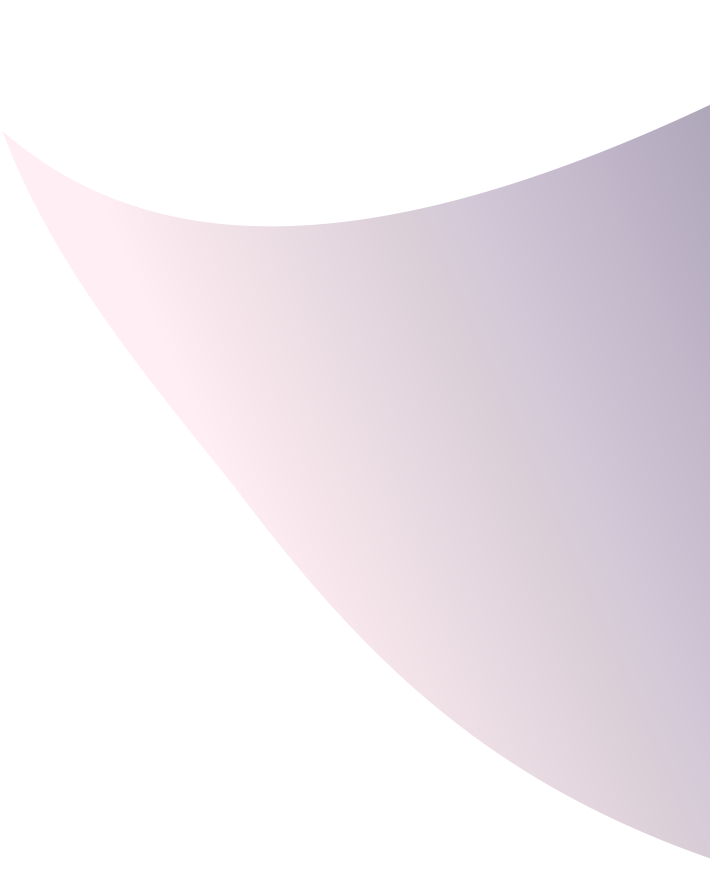
Give the GLSL for this background, as a Shadertoy shader.

```glsl
const vec3 PAPER = vec3(1.0);
const vec3 BLUSH = vec3(1.0, 0.933, 0.951);
const vec3 ROSE_GREY = vec3(0.853, 0.806, 0.841);
const vec3 LAVENDER = vec3(0.831, 0.792, 0.847);
const vec3 MAUVE = vec3(0.761, 0.714, 0.790);
const vec3 SLATE = vec3(0.682, 0.655, 0.727);

vec2 bezier(vec2 a, vec2 b, vec2 c, vec2 d, float t) {
    float s = 1.0 - t;
    return s * s * s * a + 3.0 * s * s * t * b + 3.0 * s * t * t * c + t * t * t * d;
}

vec2 bezierTangent(vec2 a, vec2 b, vec2 c, vec2 d, float t) {
    float s = 1.0 - t;
    return 3.0 * (s * s * (b - a) + 2.0 * s * t * (c - b) + t * t * (d - c));
}

// Approximate signed distance above a curve whose x always increases
float distanceAbove(vec2 p, vec2 a, vec2 b, vec2 c, vec2 d, float aspect) {
    float low = 0.0;
    float high = 1.0;
    for (int i = 0; i < 18; i++) {
        float mid = 0.5 * (low + high);
        if (bezier(a, b, c, d, mid).x < p.x) low = mid;
        else high = mid;
    }
    float t = 0.5 * (low + high);
    vec2 tangent = bezierTangent(a, b, c, d, t);
    float slope = tangent.y / (tangent.x * aspect);
    return (p.y - bezier(a, b, c, d, t).y) / sqrt(1.0 + slope * slope);
}

float coverage(float signedDistance, float pixelSize) {
    return clamp(signedDistance / pixelSize + 0.5, 0.0, 1.0);
}

float ramp(float start, float end, float x) {
    return clamp((x - start) / (end - start), 0.0, 1.0);
}

// Slanted gradient from pale blush to dusky slate
vec3 sailColor(vec2 p) {
    float along = p.x - 0.556 * (1.0 - p.y);
    vec3 color = mix(BLUSH, ROSE_GREY, ramp(0.016, 0.444, along));
    color = mix(color, LAVENDER, ramp(0.444, 0.510, along));
    color = mix(color, MAUVE, ramp(0.510, 0.740, along));
    return mix(color, SLATE, ramp(0.740, 0.934, along));
}

// Area between the hanging upper edge and the two-part lower edge
float sailMask(vec2 p, float aspect, float pixelSize) {
    vec2 tip = vec2(0.003, 0.854);
    vec2 joint = vec2(0.329, 0.458);
    float upper = distanceAbove(p, tip, vec2(0.197, 0.720),
        vec2(0.493, 0.694), vec2(1.0, 0.883), aspect);
    float lower;
    if (p.x < joint.x) {
        lower = distanceAbove(p, tip, vec2(0.074, 0.707),
            vec2(0.189, 0.596), joint, aspect);
    } else {
        lower = distanceAbove(p, joint, vec2(0.510, 0.267),
            vec2(0.683, 0.130), vec2(1.0, 0.042), aspect);
    }
    float rightOfTip = coverage((p.x - tip.x) * aspect, pixelSize);
    return coverage(-upper, pixelSize) * coverage(lower, pixelSize) * rightOfTip;
}

void mainImage(out vec4 fragColor, in vec2 fragCoord) {
    vec2 p = fragCoord / iResolution.xy;
    float aspect = iResolution.x / iResolution.y;
    float mask = sailMask(p, aspect, 1.0 / iResolution.y);
    fragColor = vec4(mix(PAPER, sailColor(p), mask), 1.0);
}
```
